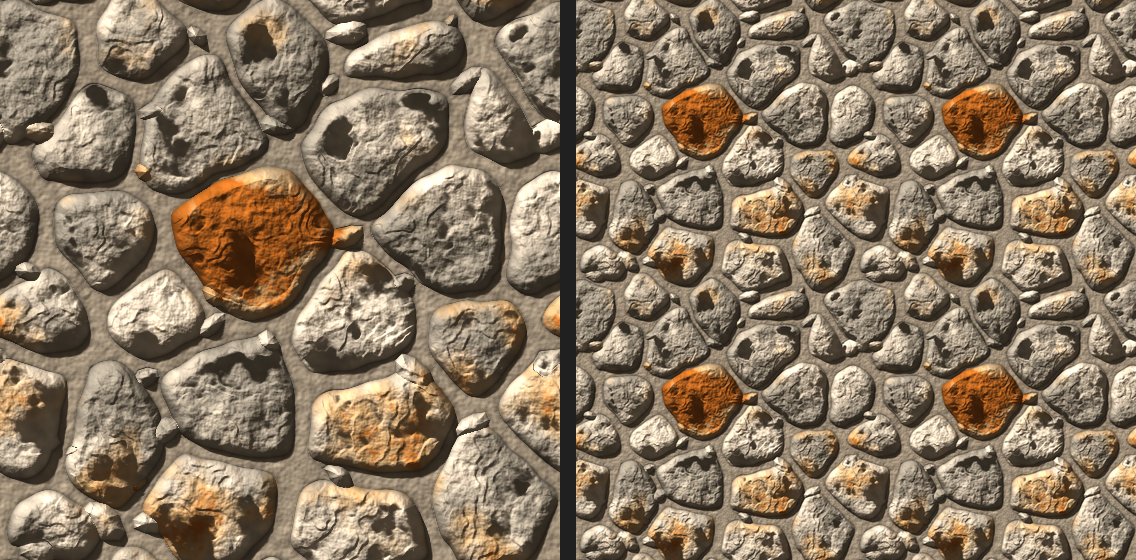
Left, the tile; right, the same tile 2 across and 2 down.
Reproduce this texture procedurally as a three.js fragment shader.

```glsl
#define GRID vec2(4.0, 6.0)
#define PEBBLE_GRID vec2(9.0, 11.0)
#define JITTER vec2(0.62, 0.55)
#define GAP 0.013
#define RISE 0.026
#define SUN_DIR normalize(vec3(-0.5, 0.65, 0.6))
#define MORTAR vec3(0.63, 0.58, 0.51)
#define GREY vec3(0.58, 0.55, 0.50)
#define PALE vec3(0.81, 0.76, 0.69)
#define TAN vec3(0.80, 0.65, 0.46)
#define RUST vec3(0.66, 0.37, 0.13)
#define AMBIENT vec3(0.34, 0.31, 0.27)

varying vec2 vUv;

vec2 hash2(vec2 p) {
  vec3 q = fract(p.xyx * vec3(0.1031, 0.1030, 0.0973));
  q += dot(q, q.yzx + 33.33);
  return fract((q.xx + q.yz) * q.zy);
}

// Gradient noise that wraps after freq cells
float corner(vec2 cell, vec2 offset, float freq) {
  return dot(hash2(mod(cell, freq) + 3.0) * 2.0 - 1.0, offset);
}

float noise(vec2 uv, float freq) {
  vec2 i = floor(uv * freq), f = fract(uv * freq);
  vec2 u = f * f * f * (f * (f * 6.0 - 15.0) + 10.0);
  vec2 e = vec2(1.0, 0.0);
  return mix(mix(corner(i, f, freq), corner(i + e, f - e, freq), u.x),
             mix(corner(i + e.yx, f - e.yx, freq), corner(i + 1.0, f - 1.0, freq), u.x), u.y);
}

float fbm(vec2 uv, float freq, int octaves) {
  float sum = 0.0, amp = 1.0;
  for (int i = 0; i < 6; i++) {
    if (i >= octaves) break;
    sum += amp * noise(uv, freq);
    uv += 0.137;
    freq *= 2.0;
    amp *= 0.5;
  }
  return sum;
}

// Stone site: position and size weight, in staggered rows
vec3 stoneSite(vec2 p, vec2 step2, out vec2 id) {
  float row = floor(p.y * GRID.y) + step2.y;
  float shift = 0.5 * mod(row, 2.0);
  float col = floor(p.x * GRID.x - shift) + step2.x;
  id = mod(vec2(col, row), GRID);
  vec2 pos = vec2(col + shift, row) + 0.5 + (hash2(id + 7.0) - 0.5) * JITTER;
  return vec3(pos / GRID, (hash2(id + 41.0).x - 0.5) * 0.014);
}

// Coarse wall: height, distance inside the stone rim, random tone
vec3 wall(vec2 uv) {
  vec2 p = uv + 0.03 * vec2(noise(uv, 5.0), noise(uv + 0.37, 5.0))
              + 0.013 * vec2(noise(uv + 0.11, 17.0), noise(uv + 0.71, 17.0));
  vec2 id, ownId;
  vec3 own = vec3(0.0);
  float nearest = 9.0;
  for (int j = -2; j <= 2; j++) for (int i = -1; i <= 1; i++) {
    vec3 s = stoneSite(p, vec2(i, j), id);
    float d = dot(p - s.xy, p - s.xy) - s.z;
    if (d < nearest) { nearest = d; own = s; ownId = id; }
  }
  // Rounded distance to the borders with all neighbours
  float sum = 0.00001;
  for (int j = -2; j <= 2; j++) for (int i = -1; i <= 1; i++) {
    vec3 s = stoneSite(p, vec2(i, j), id);
    float span = length(s.xy - own.xy);
    float d = dot(p - s.xy, p - s.xy) - s.z - nearest;
    if (span > 0.001) sum += exp(-35.0 * d / span);
  }
  vec2 rnd = hash2(ownId + 19.0);
  float rim = -log(sum) / 70.0 - GAP * (0.4 + rnd.x);
  vec2 center = own.xy;

  // Small wedged stones in the joints
  for (int j = -1; j <= 1; j++) for (int i = -1; i <= 1; i++) {
    vec2 cell = floor(p * PEBBLE_GRID) + vec2(i, j);
    id = mod(cell, PEBBLE_GRID);
    vec2 place = hash2(id + 90.0), kind = hash2(id + 130.0);
    vec2 c = (cell + 0.2 + 0.6 * place) / PEBBLE_GRID;
    float a = (kind.x - 0.5) * 2.0;
    vec2 d = abs(mat2(cos(a), sin(a), -sin(a), cos(a)) * (p - c)) * vec2(0.7, 1.2);
    float inside = mix(0.012, 0.032, place.x) - max(max(d.x, d.y), (d.x + d.y) * 0.72);
    if (kind.y > 0.5 && inside > rim) { rim = inside; rnd = kind.yx; center = c; }
  }
  float t = clamp(rim / 0.022, 0.0, 1.0);
  float height = RISE * (0.6 + 0.7 * rnd.y) * t * (2.0 - t) + 0.12 * max(rim, 0.0);
  height += t * dot(p - center, rnd - 0.5) * 0.25 + 0.005 * noise(uv + 0.5, 9.0);
  return vec3(height, rim, rnd.x);
}

// Fine relief: chipped ledges, crags and sandy grain
float relief(vec2 uv, vec3 w) {
  float steps = fbm(uv, 7.0, 4) * 5.0;
  float ledge = (floor(steps) + smoothstep(0.6, 1.0, fract(steps))) / 5.0;
  float rough = ledge * 0.018 + fbm(uv + 0.3, 14.0, 5) * 0.014;
  return w.x + smoothstep(-0.002, 0.008, w.y) * rough + 0.0018 * fbm(uv, 70.0, 2);
}

void main() {
  vec2 eps = vec2(0.0015, 0.0);
  vec3 w = wall(vUv);
  float h = relief(vUv, w);
  float hx = relief(vUv + eps, wall(vUv + eps));
  float hy = relief(vUv + eps.yx, wall(vUv + eps.yx));
  vec3 normal = normalize(vec3(h - hx, h - hy, eps.x));

  // Cast shadow towards the sun
  vec3 sun = SUN_DIR;
  float block = 0.0, flatLen = length(sun.xy);
  for (int i = 1; i <= 11; i++) {
    float d = float(i) * 0.0048;
    block = max(block, wall(vUv + sun.xy / flatLen * d).x - h - d * sun.z / flatLen);
  }
  float lit = max(dot(normal, sun), 0.0) * (1.0 - smoothstep(0.0005, 0.004, block));

  // Weathered stone with tan and rust stains
  float mottle = fbm(vUv + 0.6, 5.0, 6);
  float speck = fbm(vUv + 0.23, 36.0, 3);
  float stain = fbm(vUv + vec2(0.2, 0.8), 4.0, 6) + (fract(w.z * 7.0) - 0.5) * 0.5;
  vec3 rock = mix(GREY, PALE, smoothstep(-0.3, 0.25, mottle + (w.z - 0.5) * 0.4));
  rock = mix(rock, TAN, smoothstep(0.08, 0.4, stain));
  rock = mix(rock, RUST, smoothstep(0.34, 0.6, stain + 0.25 * speck));
  vec3 color = mix(MORTAR, rock, smoothstep(-0.0015, 0.0015, w.y));
  color *= 1.0 + 0.22 * speck;
  color *= 1.0 - 0.35 * exp(-abs(w.y) / 0.003);
  gl_FragColor = vec4(color * (AMBIENT + 1.1 * lit), 1.0);
}
```
